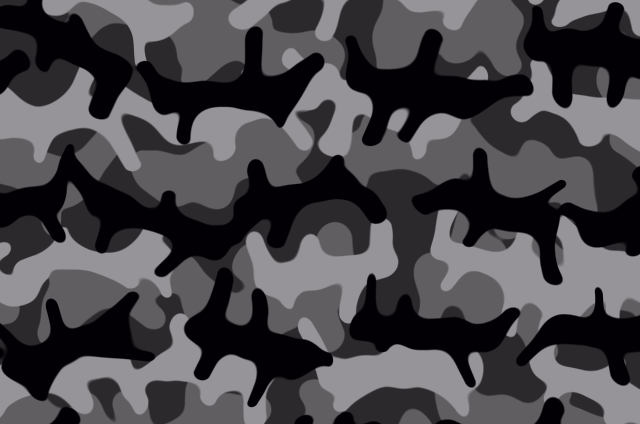
Reproduce this pattern procedurally as a WebGL 1 fragment shader.

```glsl
precision highp float;

uniform vec2 u_resolution;

const vec3 CHARCOAL = vec3(0.17, 0.16, 0.17);
const vec3 MID_GRAY = vec3(0.38, 0.37, 0.38);
const vec3 LIGHT_GRAY = vec3(0.59, 0.58, 0.60);
const vec3 BLACK = vec3(0.01, 0.00, 0.02);
const vec2 CELL_SIZE = vec2(0.42, 0.32);

vec2 hash2(vec2 p) {
  vec3 q = fract(p.xyx * vec3(0.1031, 0.1030, 0.0973));
  q += dot(q, q.yzx + 33.33);
  return fract((q.xx + q.yz) * q.zy);
}

// Smooth two-channel value noise, centred on zero
vec2 noise2(vec2 p) {
  vec2 i = floor(p);
  vec2 f = fract(p);
  f = f * f * (3.0 - 2.0 * f);
  vec2 low = mix(hash2(i), hash2(i + vec2(1.0, 0.0)), f.x);
  vec2 high = mix(hash2(i + vec2(0.0, 1.0)), hash2(i + 1.0), f.x);
  return mix(low, high, f.y) - 0.5;
}

float smoothMin(float a, float b, float k) {
  float h = max(k - abs(a - b), 0.0) / k;
  return min(a, b) - 0.25 * h * h * k;
}

// Capsule whose radius changes from ra to rb
float taperedCapsule(vec2 p, vec2 a, vec2 b, float ra, float rb) {
  vec2 axis = b - a;
  float t = clamp(dot(p - a, axis) / dot(axis, axis), 0.0, 1.0);
  return length(p - a - axis * t) - mix(ra, rb, t);
}

vec2 rotate(vec2 p, float angle) {
  float c = cos(angle);
  float s = sin(angle);
  return vec2(c * p.x - s * p.y, s * p.x + c * p.y);
}

// One patch: a lying spine with fingers on alternating sides
float patchDistance(vec2 p, vec2 id) {
  vec2 shape = hash2(id + 3.7);
  p = rotate(p, (shape.x - 0.5) * 0.9);
  float halfLength = mix(0.10, 0.16, shape.y);
  float taper = (shape.x - 0.5) * 0.02;
  float d = taperedCapsule(p, vec2(-halfLength, 0.0), vec2(halfLength, 0.0),
                           0.034 - taper, 0.034 + taper);
  float side = shape.y > 0.5 ? 1.0 : -1.0;
  for (int i = 0; i < 5; i++) {
    float n = float(i);
    vec2 placing = hash2(id + vec2(11.3, 5.9) * (n + 1.0));
    vec2 sizing = hash2(id + vec2(4.1, 19.7) * (n + 1.0));
    float along = (n - 2.0 + (placing.x - 0.5) * 0.8) * 0.5;
    vec2 root = vec2(along * halfLength, 0.0);
    float lean = along * 0.6 + (placing.y - 0.5) * 1.3;
    vec2 tip = root + vec2(sin(lean), cos(lean) * side) * mix(0.06, 0.13, sizing.x);
    float finger = taperedCapsule(p, root, tip, 0.021, mix(0.014, 0.027, sizing.y));
    d = smoothMin(d, finger, 0.04);
    side = -side;
  }
  return d;
}

// Staggered rows of jittered patches, with wavy outlines
float layerDistance(vec2 p, float seed) {
  p += 0.055 * noise2(p * 4.5 + seed * 13.0);
  p += 0.026 * noise2(p * 11.0 + seed * 29.0);
  vec2 grid = p / CELL_SIZE + seed * vec2(0.37, 0.61);
  float d = 1.0;
  for (int j = -1; j <= 1; j++) {
    float row = floor(grid.y) + float(j);
    float shift = 0.5 * mod(row, 2.0);
    for (int i = -1; i <= 1; i++) {
      float column = floor(grid.x - shift) + float(i);
      vec2 id = vec2(column, row) + seed * vec2(17.0, 31.0);
      vec2 jitter = (hash2(id) - 0.5) * vec2(0.40, 0.45);
      vec2 center = vec2(column + shift, row) + 0.5 + jitter;
      d = smoothMin(d, patchDistance((grid - center) * CELL_SIZE, id), 0.02);
    }
  }
  return d;
}

vec3 paint(vec3 under, vec3 color, float d, float edge) {
  return mix(color, under, smoothstep(-edge, edge, d));
}

void main() {
  vec2 p = gl_FragCoord.xy / u_resolution.y;
  float edge = 1.0 / u_resolution.y;

  // Stack the layers; the offsets swell or shrink the patches
  vec3 color = CHARCOAL;
  color = paint(color, MID_GRAY, layerDistance(p, 1.0) - 0.015, edge);
  color = paint(color, LIGHT_GRAY, layerDistance(p, 2.0), edge);
  color = paint(color, BLACK, layerDistance(p, 3.0) + 0.002, edge);
  gl_FragColor = vec4(color, 1.0);
}
```
